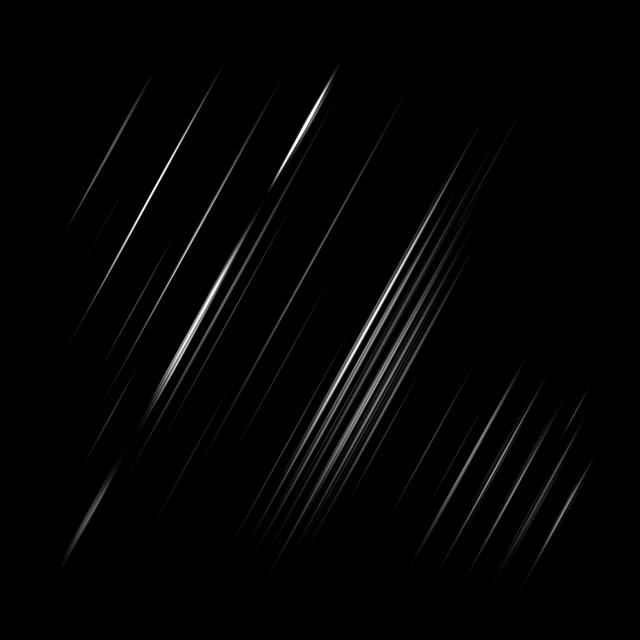
Give the GLSL for this background, as a Shadertoy shader.

```glsl
// Slanted bundles of thin, tapering light streaks on black.
#define ANGLE 1.066      // streak direction in radians
#define FRAME 0.435      // half size of the area holding the streaks
#define STRANDS 7        // fine strands per bundle
#define BEAM_POS -0.167  // sideways position of the broken bright beam
#define CURTAIN_POS 0.073 // first lane of the dense curtain
#define CURTAIN_STEP 0.0165
#define THREADS 16       // faint loose threads
#define THREAD_GAIN 0.13
#define EXPOSURE 1.0

float hash(float n) { return fract(sin(n * 127.1 + 3.7) * 43758.5); }

// Range along the streak direction that stays inside the frame at offset v.
vec2 chord(float v) {
    vec2 dir = vec2(cos(ANGLE), sin(ANGLE));
    vec2 base = v * vec2(dir.y, -dir.x);
    vec2 lo = (-FRAME - base) / dir;
    vec2 hi = (FRAME - base) / dir;
    return vec2(max(lo.x, lo.y), min(hi.x, hi.y));
}

// One spindle; q.x runs along it, q.y across it.
float streak(vec2 q, float v, vec2 span, float peak, float width) {
    float a = (q.x - span.x) / max(span.y - span.x, 0.001);
    float ramp = clamp(min(a / peak, (1.0 - a) / (1.0 - peak)), 0.0, 1.0);
    float glow = ramp * ramp * (3.0 - 2.0 * ramp);
    float w = width * mix(0.6, 1.0, ramp);
    float soft = max(w, 0.6 / iResolution.y);
    float d = (q.y - v) / soft;
    return glow * exp(-d * d) * w / soft;
}

// A bright core with weaker strands on both sides.
float bundle(vec2 q, float v, vec2 span, float spread, float width, float gain, float seed) {
    float len = span.y - span.x;
    float peak = mix(0.3, 0.7, hash(seed));
    float sum = streak(q, v, span, peak, width);
    for (int i = 1; i < STRANDS; i++) {
        float s = seed + float(i) * 7.31;
        float side = (hash(s) * 2.0 - 1.0) * spread;
        vec2 cut = vec2(hash(s + 1.3), -hash(s + 2.6)) * len * 0.3;
        float thin = width * mix(0.3, 0.75, hash(s + 3.9));
        float level = mix(0.12, 0.55, hash(s + 5.2));
        sum += level * streak(q, v + side, span + cut, mix(0.25, 0.75, hash(s + 6.5)), thin);
    }
    return gain * sum;
}

// Shortens a span to a share of its length, slid to a place from 0 to 1.
vec2 trim(vec2 span, float share, float place) {
    float len = span.y - span.x;
    float start = span.x + len * (1.0 - share) * place;
    return vec2(start, start + len * share);
}

void mainImage(out vec4 fragColor, in vec2 fragCoord) {
    vec2 p = (fragCoord - 0.5 * iResolution.xy) / iResolution.y;
    vec2 dir = vec2(cos(ANGLE), sin(ANGLE));
    vec2 q = vec2(dot(p, dir), dot(p, vec2(dir.y, -dir.x)));
    float light = 0.0;

    // Bright beam broken into three pieces
    for (int i = 0; i < 3; i++) {
        float k = float(i);
        float mid = -0.43 + 0.34 * k;
        float reach = i == 1 ? 0.22 : 0.125;
        float gain = min(0.95, 0.25 + 0.6 * k);
        light += bundle(q, BEAM_POS, vec2(mid - reach, mid + reach), 0.0065, 0.0028, gain, 11.0 + k);
    }

    // Dense curtain of long lanes
    for (int i = 0; i < 6; i++) {
        float k = float(i);
        float v = CURTAIN_POS + CURTAIN_STEP * (k + 0.4 * (hash(k + 31.0) - 0.5));
        vec2 span = trim(chord(v), mix(0.62, 0.92, hash(k + 41.0)), 0.5 * hash(k + 51.0));
        float gain = mix(0.3, 0.75, hash(k + 61.0));
        light += bundle(q, v, span, 0.0065, 0.0021, gain, 71.0 + k * 3.0);
    }

    // Sparse lanes on the upper left and a closer group on the lower right
    for (int i = 0; i < 5; i++) {
        float k = float(i);
        float v = -0.415 + 0.09 * k;
        vec2 span = trim(chord(v), mix(0.7, 0.95, hash(k + 91.0)), 0.85);
        float gain = mix(0.3, 0.7, hash(k + 101.0));
        light += bundle(q, v, span, 0.0022, 0.0014, gain, 111.0 + k * 5.0);

        v = 0.31 + 0.042 * k;
        span = trim(chord(v), mix(0.65, 1.0, k / 4.0), 0.1);
        gain = mix(0.25, 0.5, hash(k + 131.0));
        light += bundle(q, v, span, 0.0055, 0.0018, gain, 141.0 + k * 5.0);
    }

    // Faint loose threads
    for (int i = 0; i < THREADS; i++) {
        float k = float(i);
        float v = mix(-0.4, 0.46, (k + hash(k + 171.0)) / float(THREADS));
        vec2 span = trim(chord(v), mix(0.25, 0.6, hash(k + 191.0)), hash(k + 211.0));
        float gain = THREAD_GAIN * mix(0.5, 2.2, hash(k + 231.0));
        light += gain * streak(q, v, span, 0.5, 0.0012);
    }

    fragColor = vec4(vec3(clamp(light * EXPOSURE, 0.0, 1.0)), 1.0);
}
```
